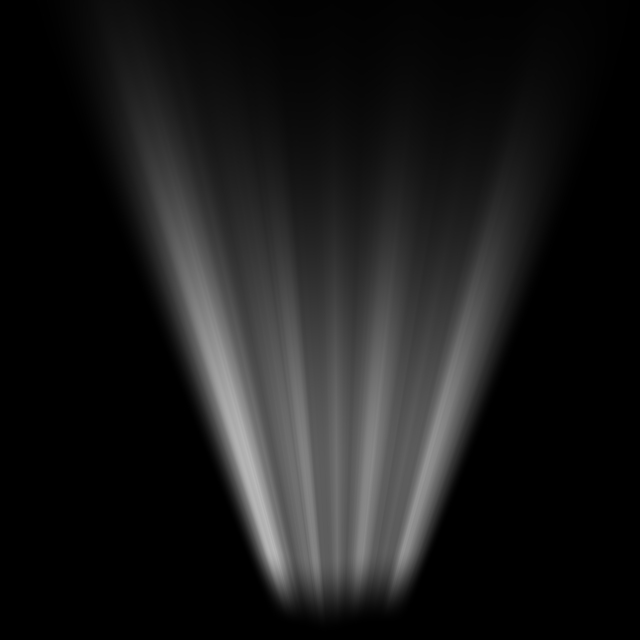
Give the GLSL for this background, as a three.js fragment shader.

```glsl
// A soft grey fan of light shafts rising from below the lower edge.
// Each pixel is turned into a ray position across the fan; a sum of
// soft beams and streak noise is then dimmed along the height.
varying vec2 vUv;

float hash(float n) {
  n = fract(n * 0.1031);
  n *= n + 33.33;
  return fract(n * (n + n));
}

float noise(float x) {
  float cell = floor(x);
  float t = fract(x);
  return mix(hash(cell), hash(cell + 1.0), t * t * (3.0 - 2.0 * t));
}

// Fine streaks, centred on zero
float streaks(float ray) {
  float sum = 0.0;
  float gain = 0.5;
  float scale = 12.0;
  for (int i = 0; i < 4; i++) {
    sum += gain * (noise((ray + 2.0) * scale + float(i) * 17.0) - 0.5);
    gain *= 0.65;
    scale *= 1.9;
  }
  return sum;
}

float beam(float ray, float center, float width) {
  float d = (ray - center) / width;
  return exp(-d * d);
}

void main() {
  // Ray position: -1 and 1 are the sides of the fan
  vec2 fromApex = vUv - vec2(0.53, -0.232);
  float ray = fromApex.x / (fromApex.y * 0.392);

  // Broad shafts and the darker gaps between them
  float light = 0.37;
  light += 0.33 * beam(ray, -0.72, 0.14);
  light += 0.07 * beam(ray, -0.40, 0.06);
  light += 0.17 * beam(ray, -0.27, 0.055);
  light += 0.07 * beam(ray, -0.02, 0.045);
  light += 0.17 * beam(ray, 0.24, 0.085);
  light += 0.21 * beam(ray, 0.71, 0.075);
  light -= 0.07 * beam(ray, -0.51, 0.05);
  light -= 0.05 * beam(ray, 0.10, 0.06);
  light *= 1.0 + 0.28 * streaks(ray);

  // Soft sides
  light *= 1.0 - smoothstep(0.77, 1.02, abs(ray));

  // Fade upward, with a longer reach on the left
  float reach = mix(0.215, 0.145, smoothstep(-0.55, -0.22, ray));
  float rise = max(vUv.y - 0.25, 0.0);
  light *= exp(-rise * rise / reach);

  // Fade at the foot, later near the middle
  float foot = 0.015 * beam(ray, -0.2, 0.4);
  light *= smoothstep(0.025 - foot, 0.145 - foot, vUv.y);

  gl_FragColor = vec4(vec3(light), 1.0);
}
```
